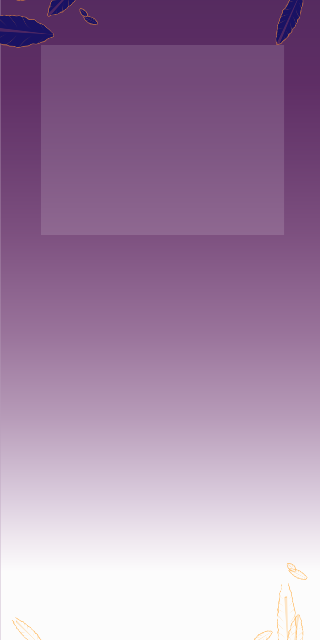
This background is drawn by a WebGL 2 fragment shader. Its source:

```glsl
#version 300 es
precision highp float;
uniform vec2 u_resolution;
out vec4 fragColor;

const vec3 NAVY = vec3(0.10, 0.07, 0.39);
const vec3 COPPER = vec3(0.80, 0.46, 0.27);
const vec3 GOLD = vec3(1.0, 0.73, 0.38);
const vec3 PLUM = vec3(0.35, 0.17, 0.39);
const float LINE = 0.0012;

// Backdrop stops: colour and depth as a fraction of the height
const vec4 STOPS[9] = vec4[9](
  vec4(0.335, 0.170, 0.375, 0.00), vec4(0.370, 0.180, 0.396, 0.13),
  vec4(0.425, 0.245, 0.445, 0.25), vec4(0.490, 0.315, 0.500, 0.365),
  vec4(0.600, 0.450, 0.605, 0.52), vec4(0.715, 0.605, 0.720, 0.65),
  vec4(0.860, 0.805, 0.870, 0.78), vec4(0.935, 0.905, 0.935, 0.84),
  vec4(0.990, 0.990, 0.990, 0.895));

// Feather axes (start, end) and shapes (half width, roundness), y downward
const vec4 DARK_AXES[6] = vec4[6](
  vec4(-0.078, 0.086, 0.167, 0.108), vec4(0.151, 0.049, 0.255, -0.063),
  vec4(0.867, 0.141, 0.945, -0.036), vec4(0.250, 0.027, 0.274, 0.055),
  vec4(0.262, 0.053, 0.305, 0.074), vec4(0.045, -0.004, 0.085, -0.004));
const vec2 DARK_SHAPES[6] = vec2[6](
  vec2(0.048, 0.15), vec2(0.029, 0.1), vec2(0.027, 0.15),
  vec2(0.008, 0.2), vec2(0.010, 0.3), vec2(0.006, 0.2));
const vec4 PALE_AXES[6] = vec4[6](
  vec4(0.898, 1.762, 0.924, 1.784), vec4(0.904, 1.780, 0.958, 1.808),
  vec4(0.893, 1.866, 0.901, 2.060), vec4(0.932, 1.922, 0.911, 2.080),
  vec4(0.051, 1.942, 0.130, 2.020), vec4(0.792, 2.010, 0.849, 1.974));
const vec2 PALE_SHAPES[6] = vec2[6](
  vec2(0.009, 0.3), vec2(0.011, 0.4), vec2(0.029, 0.8),
  vec2(0.023, 0.2), vec2(0.017, 0.7), vec2(0.013, 0.4));

vec2 hashGradient(vec2 cell) {
  float a = 6.2832 * fract(sin(dot(cell, vec2(127.1, 311.7))) * 4375.85);
  return vec2(cos(a), sin(a));
}

float gradientNoise(vec2 p) {
  vec2 i = floor(p), f = p - i, u = f * f * (3.0 - 2.0 * f), e = vec2(1, 0);
  float a = dot(hashGradient(i), f);
  float b = dot(hashGradient(i + e), f - e);
  float c = dot(hashGradient(i + e.yx), f - e.yx);
  float d = dot(hashGradient(i + 1.0), f - 1.0);
  return mix(mix(a, b, u.x), mix(c, d, u.x), u.y);
}

float coverage(float d, float pixel) {
  return 1.0 - smoothstep(-0.5 * pixel, 0.5 * pixel, d);
}

float boxDistance(vec2 p, vec2 halfSize) {
  vec2 d = abs(p) - halfSize;
  return length(max(d, 0.0)) + min(max(d.x, d.y), 0.0);
}

// Rounded lens made of two mirrored arcs
float lensDistance(vec2 p, float halfLength, float halfWidth, float rounding) {
  float h = halfLength - rounding, w = halfWidth - rounding;
  float radius = (h * h + w * w) / (2.0 * w);
  vec2 q = abs(p);
  float arcs = length(q + vec2(0.0, radius - w)) - radius;
  return (q.x > h && q.y < (q.x - h) * h / (radius - w + 0.001)
    ? length(q - vec2(h, 0.0)) : arcs) - rounding;
}

vec3 drawFeather(vec3 color, vec2 p, vec4 axis, vec2 shape, vec3 ink, float fill, float pixel) {
  vec2 span = axis.zw - axis.xy, dir = normalize(span);
  vec2 v = p - 0.5 * (axis.xy + axis.zw);
  vec2 q = vec2(dot(v, dir), dir.x * v.y - dir.y * v.x);
  float halfLength = 0.5 * length(span), w = shape.x;
  float d = lensDistance(q, halfLength, w, w * shape.y);
  d += 0.16 * w * gradientNoise(q / w * 2.3 + axis.xy * 17.0);
  float inside = coverage(d, pixel);
  color = mix(color, NAVY, inside * fill);

  // Slanted barbs leave gaps between them, strongest near the rim
  float spacing = 0.85 * w;
  float slant = q.x + 0.9 * abs(q.y) + 0.3 * w * gradientNoise(q / w);
  float barb = abs(fract(slant / spacing) - 0.5) * spacing * 0.75;
  float rim = smoothstep(0.15, 0.75, abs(q.y) / w);
  float barbInk = coverage(barb - 0.5 * LINE, pixel) * inside * rim;
  color = mix(color, ink, barbInk * 0.4);

  // Tapered shaft, then the outline
  float shaft = abs(q.y) - 0.08 * w * (1.0 - q.x / halfLength);
  color = mix(color, mix(ink, PLUM, fill), coverage(shaft, pixel) * inside * mix(0.35, 0.8, fill));
  return mix(color, ink, coverage(abs(d) - LINE, pixel) * 0.8);
}

vec3 backdrop(float depth) {
  vec3 color = STOPS[0].rgb;
  for (int i = 1; i < 9; i++) {
    float t = (depth - STOPS[i - 1].w) / (STOPS[i].w - STOPS[i - 1].w);
    color = mix(color, STOPS[i].rgb, clamp(t, 0.0, 1.0));
  }
  return color;
}

void main() {
  float pixel = 1.0 / u_resolution.x;
  vec2 p = vec2(gl_FragCoord.x, u_resolution.y - gl_FragCoord.y) * pixel;
  vec3 color = backdrop(1.0 - gl_FragCoord.y / u_resolution.y);

  // Translucent panel and faint left border
  float panel = boxDistance(p - vec2(0.508, 0.4375), vec2(0.380, 0.297));
  color = mix(color, vec3(1.0), 0.135 * coverage(panel, pixel));
  color = mix(color, vec3(0.72, 0.62, 0.73), 0.5 * coverage(p.x - 0.002, pixel));

  for (int i = 0; i < 6; i++) {
    color = drawFeather(color, p, DARK_AXES[i], DARK_SHAPES[i], COPPER, 1.0, pixel);
    color = drawFeather(color, p, PALE_AXES[i], PALE_SHAPES[i], GOLD, 0.0, pixel);
  }
  fragColor = vec4(color, 1.0);
}
```
